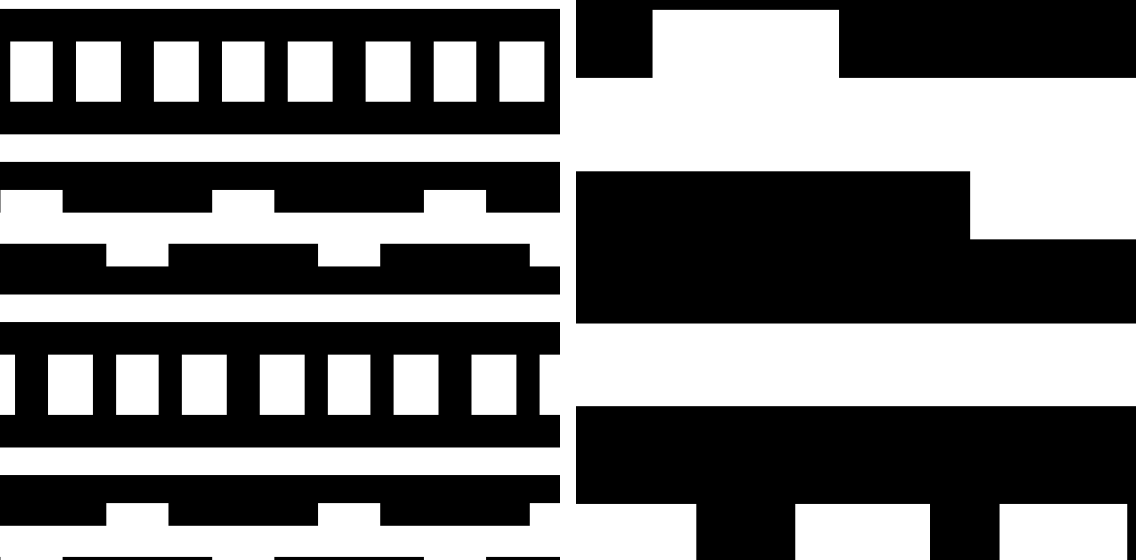
Left, the full canvas; right, a detail of the centre.
This pattern is drawn by a three.js fragment shader. Its source:

```glsl
// Black and white bands: a wide strip pierced by windows in groups of three,
// flanked by two notched rails. One mirrored cell repeats in rows, each row
// shifted half a cell, with edges smoothed by box coverage per axis.

varying vec2 vUv;

const vec3 INK = vec3(0.0);
const vec3 PAPER = vec3(1.0);

const vec2 CELL = vec2(0.3781, 0.5592);    // repeat width and height
const vec2 CENTER = vec2(0.0563, 0.8721);  // middle of one window group

const float STRIP_HALF = 0.1120;
const vec2 RAIL = vec2(0.1612, 0.2518);    // inner and outer edge from the center line
const float NOTCH_FLOOR = 0.2113;
const float NOTCH_HALF = 0.0555;

const float WINDOW_HALF_HEIGHT = 0.0538;
const float MIDDLE_HALF_WIDTH = 0.0380;
const float SIDE_HALF_WIDTH = 0.0401;
const float WINDOW_PITCH = 0.1195;

// Coverage of the interval from lo to hi, smoothed over one pixel
float span(float x, float lo, float hi, float pixel) {
  float rise = clamp((x - lo) / pixel + 0.5, 0.0, 1.0);
  float fall = clamp((hi - x) / pixel + 0.5, 0.0, 1.0);
  return min(rise, fall);
}

// Coverage of a box centered on the origin
float box(vec2 p, vec2 halfSize, vec2 pixel) {
  return span(p.x, -halfSize.x, halfSize.x, pixel.x)
       * span(p.y, -halfSize.y, halfSize.y, pixel.y);
}

// Cell coordinates around the nearest center, odd rows shifted by half a cell
vec2 brickCell(vec2 uv, vec2 center, vec2 size) {
  vec2 p = (uv - center) / size;
  float row = floor(p.y + 0.5);
  p.x += 0.5 * mod(row, 2.0);
  return (fract(p + 0.5) - 0.5) * size;
}

// Three windows, the middle one slightly narrower
float windows(vec2 p, vec2 pixel) {
  float cover = 0.0;
  for (int i = -1; i <= 1; i++) {
    float side = float(i);
    float halfWidth = mix(MIDDLE_HALF_WIDTH, SIDE_HALF_WIDTH, abs(side));
    vec2 q = p - vec2(side * WINDOW_PITCH, 0.0);
    cover += box(q, vec2(halfWidth, WINDOW_HALF_HEIGHT), pixel);
  }
  return cover;
}

// Mirrored rails above and below, notched on their outer edges
float rails(vec2 p, vec2 pixel) {
  float y = abs(p.y);
  float full = span(y, RAIL.x, RAIL.y, pixel.y);
  float notch = span(y, NOTCH_FLOOR, RAIL.y, pixel.y)
              * span(p.x, -NOTCH_HALF, NOTCH_HALF, pixel.x);
  return full - notch;
}

void main() {
  vec2 pixel = max(fwidth(vUv), vec2(1e-5));
  vec2 p = brickCell(vUv, CENTER, CELL);

  float strip = span(p.y, -STRIP_HALF, STRIP_HALF, pixel.y);
  float ink = strip - windows(p, pixel) + rails(p, pixel);

  gl_FragColor = vec4(mix(PAPER, INK, clamp(ink, 0.0, 1.0)), 1.0);
}
```
